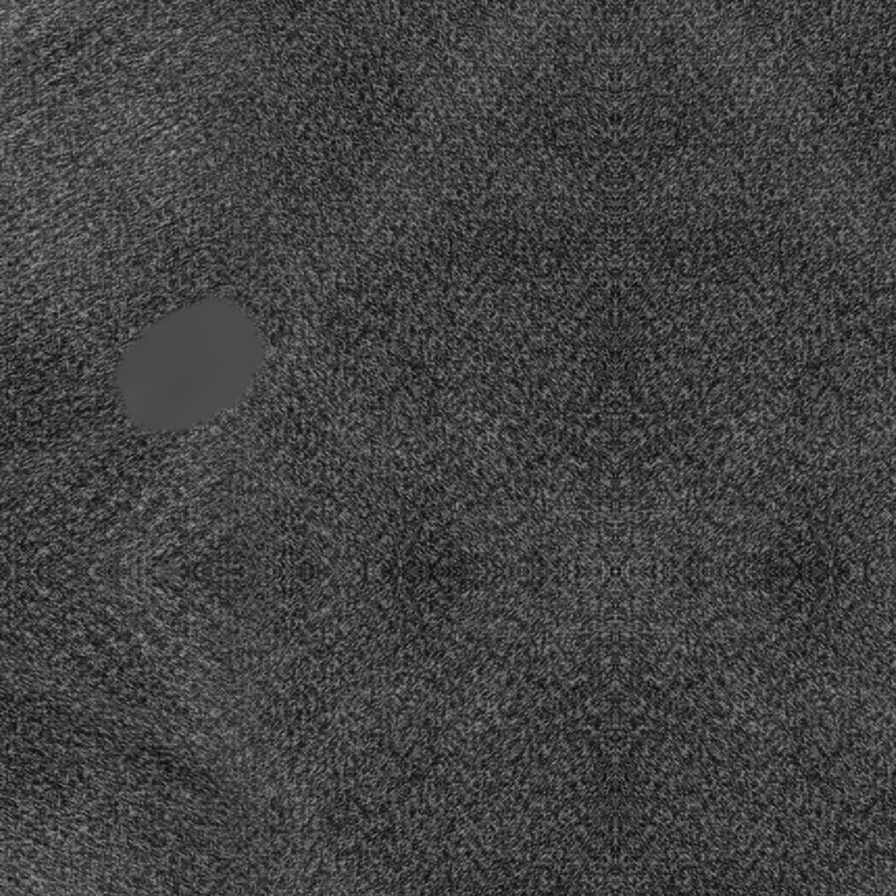
Give the GLSL for this texture, as a Shadertoy shader.

```glsl
float hash(vec2 p) {
    return fract(sin(dot(p, vec2(127.1, 311.7))) * 43758.545);
}

float noise(vec2 p) {
    vec2 cell = floor(p), f = fract(p);
    f = f * f * (3.0 - 2.0 * f);
    return mix(mix(hash(cell), hash(cell + vec2(1, 0)), f.x),
               mix(hash(cell + vec2(0, 1)), hash(cell + vec2(1, 1)), f.x), f.y);
}

float bump(float x, float width) {
    return exp(-x * x / (width * width));
}

// Noise drawn out along a unit direction
float streaks(vec2 p, vec2 along, vec2 scale) {
    vec2 across = vec2(-along.y, along.x);
    return noise(vec2(dot(p, along), dot(p, across)) * scale + 900.0) - 0.5;
}

// Broad light and dark zones around the mirror centre
float shading(vec2 p) {
    float left = smoothstep(0.38, 0.52, p.x);
    float corner = dot(p, vec2(0.5, 0.86));
    float ridge = dot(p, vec2(0.38, 0.925));
    float tone = 0.255 + 0.035 * bump(dot(p, vec2(0.8, 0.6)) - 0.45, 0.04);
    tone += left * 0.04 * smoothstep(0.48, 0.65, corner);
    tone += left * 0.06 * smoothstep(0.81, 0.86, corner);
    tone += left * (0.03 * bump(ridge - 0.355, 0.02) - 0.045 * bump(ridge - 0.39, 0.017));
    tone += 0.045 * bump(length(p), 0.085);
    tone -= 0.035 * bump(length((p - vec2(0.21, 0.0)) * vec2(1.0, 1.4)), 0.065);
    tone -= 0.022 * bump(length(p - vec2(0.0, 0.33)), 0.19);
    return tone + 0.04 * (noise(p * 14.0) - 0.5) + 0.03 * (noise(p * 37.0) - 0.5);
}

// Fine interference lines that fade in and out
float ripples(vec2 p) {
    float patches = smoothstep(0.25, 0.8, noise(p * 18.0 + 40.0));
    float corner = dot(p, vec2(0.5, 0.86));
    float far = smoothstep(0.36, 0.5, p.x) * smoothstep(0.42, 0.62, corner);
    float arms = bump(p.x - p.y * 0.75, 0.1) * smoothstep(0.08, 0.16, length(p))
               * (1.0 - smoothstep(0.35, 0.5, length(p)));
    float bend = 3.0 * noise(p * 9.0);
    float lines = 0.055 * far * patches * sin(corner * 600.0 + bend);
    lines += 0.035 * arms * patches * sin(dot(p, vec2(0.74, -0.67)) * 400.0 + bend);
    lines += 0.045 * bump(length(p), 0.08) * cos(p.x * 520.0) * (0.6 + 0.4 * cos(p.y * 700.0));
    lines += 0.025 * bump(p.x, 0.018) * cos(p.x * 800.0);
    lines += 0.025 * bump(p.y, 0.035) * cos(p.x * 560.0) * cos(p.y * 500.0);
    return lines;
}

// Smooth tilted patch: 1 inside, 0 outside
float patchMask(vec2 uv) {
    vec2 d = uv - vec2(0.211, 0.59);
    d = vec2(dot(d, vec2(0.825, 0.565)), dot(d, vec2(-0.565, 0.825)));
    d = abs(d / vec2(0.088, 0.062));
    float radius = pow(pow(d.x, 2.6) + pow(d.y, 2.6), 1.0 / 2.6);
    return 1.0 - smoothstep(0.87, 1.07, radius + 0.12 * (noise(uv * 60.0) - 0.5));
}

void mainImage(out vec4 fragColor, in vec2 fragCoord) {
    vec2 uv = fragCoord / iResolution.xy;
    vec2 p = abs(uv - vec2(0.687, 0.362));

    // Grain turns from radial near the centre to slanted on the far left
    float near = streaks(p, vec2(0.707, 0.707), vec2(230.0, 440.0));
    float far = streaks(p, vec2(-0.86, 0.5), vec2(200.0, 440.0));
    float grain = mix(near, far, smoothstep(0.36, 0.48, p.x)) * 0.27;
    grain += (noise(p * 430.0 + 7.0) - 0.5) * 0.27;
    grain += grain * grain * 0.9;

    float value = shading(p) + ripples(p) + grain;

    float smoothTone = 0.3 + 0.03 * (noise(vec2(uv.x - uv.y, uv.x + uv.y) * vec2(22.0, 9.0)) - 0.5);
    value = mix(value, smoothTone, patchMask(uv));
    fragColor = vec4(vec3(clamp(value, 0.06, 0.75)), 1.0);
}
```
